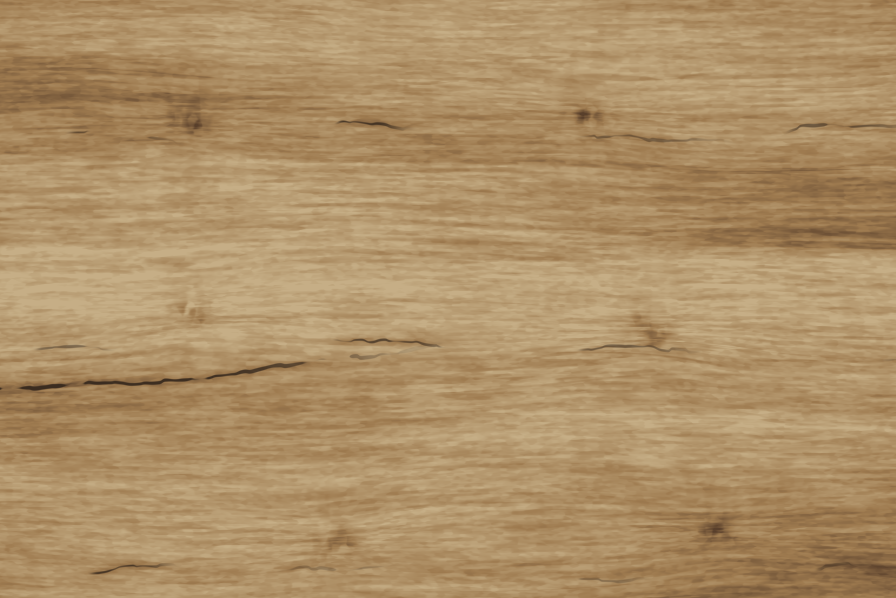
Reproduce this texture procedurally as a WebGL 1 fragment shader.

```glsl
precision highp float;
uniform vec2 u_resolution;

const vec3 DARK_OAK = vec3(0.41, 0.30, 0.20);
const vec3 MID_OAK = vec3(0.62, 0.48, 0.31);
const vec3 PALE_OAK = vec3(0.75, 0.65, 0.49);
const vec3 CRACK_BROWN = vec3(0.20, 0.15, 0.11);
const float ROW_GAP = 0.355;

float hash(vec2 p) {
  return fract(sin(dot(p, vec2(127.1, 311.7))) * 43758.55);
}

// Cellular noise: the tones of nearby cells blended by distance, -0.5 to 0.5
float cellTone(vec2 p) {
  vec2 cell = floor(p);
  float total = 0.0;
  float weights = 0.0;
  for (int j = -1; j <= 1; j++) {
    for (int i = -1; i <= 1; i++) {
      vec2 id = cell + vec2(float(i), float(j));
      vec2 d = id + vec2(hash(id), hash(id + 41.3)) - p;
      float w = exp(-6.0 * dot(d, d));
      total += w * hash(id + 17.7);
      weights += w;
    }
  }
  return total / weights - 0.5;
}

float blot(vec2 p, vec2 center, vec2 size) {
  vec2 d = (p - center) / size;
  return exp(-dot(d, d));
}

// Broad light and dark zones of the board
float boardTone(vec2 p) {
  float t = 0.845;
  t -= 0.33 * blot(p, vec2(1.37, 0.69), vec2(0.60, 0.09));
  t -= 0.33 * blot(p, vec2(0.15, 0.82), vec2(0.36, 0.07));
  t -= 0.25 * blot(p, vec2(0.72, 0.76), vec2(0.25, 0.05));
  t -= 0.27 * blot(p, vec2(1.15, 0.37), vec2(0.42, 0.05));
  t -= 0.18 * blot(p, vec2(0.00, 0.34), vec2(0.40, 0.03));
  t -= 0.32 * blot(p, vec2(1.45, 0.03), vec2(0.50, 0.12));
  t += 0.14 * blot(p, vec2(0.25, 0.50), vec2(0.42, 0.08));
  t += 0.10 * blot(p, vec2(1.00, 0.93), vec2(0.50, 0.10));
  t += 0.08 * blot(p, vec2(0.35, 0.14), vec2(0.50, 0.10));
  float seam = 0.583 + 0.003 * sin(p.x * 5.0);
  t -= 0.14 * smoothstep(seam - 0.005, seam + 0.005, p.y) * (1.0 - smoothstep(0.60, 0.80, p.y));
  return t;
}

// Long thin lines where the noise crosses its middle tone
float grainLines(vec2 p, float thickness) {
  float line = 1.0 - smoothstep(0.0, thickness, abs(cellTone(p)));
  return line * smoothstep(-0.1, 0.25, cellTone(p * vec2(2.0, 0.5) + 31.0));
}

// Returns the sharp split in x and its soft stain in y
vec2 crack(vec2 p, vec2 a, vec2 b, float bend, float width, float pixel) {
  float s = (p.x - a.x) / (b.x - a.x);
  float jag = 0.014 * cellTone(vec2(p.x * 13.0, a.y * 70.0))
            + 0.006 * cellTone(vec2(p.x * 48.0, a.y * 90.0));
  float y = mix(a.y, b.y, s) + bend * sin(3.1416 * clamp(s, 0.0, 1.0)) + jag;
  float d = abs(p.y - y);
  float fade = smoothstep(0.0, 0.12, s) * (1.0 - smoothstep(0.5, 1.0, s));
  float rough = cellTone(vec2(p.x * 34.0, a.y * 60.0));
  float w = width * (1.0 + 1.6 * rough);
  float split = 1.0 - smoothstep(max(w - pixel, 0.0), w + 0.7 * pixel, d);
  split *= smoothstep(-0.42, 0.0, rough);
  return fade * vec2(split, exp(-d * d / 0.00008));
}

vec2 knotCenter(float row, float col) {
  vec2 id = vec2(col, row);
  return vec2(0.12 + 0.70 * col + 0.45 * hash(id + 3.1),
              0.10 + ROW_GAP * row + 0.05 * (hash(id + 8.4) - 0.5));
}

void main() {
  vec2 p = gl_FragCoord.xy / u_resolution.y;
  float aspect = u_resolution.x / u_resolution.y;
  float pixel = 1.0 / u_resolution.y;

  // Grain flow: slow waves, pinched around the knots
  vec2 flow = p;
  flow.y += 0.010 * sin(p.x * 3.1 + p.y * 5.0) + 0.003 * sin(p.x * 8.3 - p.y * 11.0);
  float stain = 0.0;
  for (int row = 0; row < 3; row++) {
    for (int col = 0; col < 2; col++) {
      vec2 c = knotCenter(float(row), float(col));
      flow.y += 0.4 * (p.y - c.y) * blot(p, c, vec2(0.14, 0.06));
      float mottle = 0.5 + cellTone(p * vec2(95.0, 80.0));
      float plume = 0.5 + cellTone(p * vec2(60.0, 24.0));
      stain += 0.80 * mottle * blot(p, c + 0.008 * sin(p.yx * 90.0), vec2(0.026, 0.018));
      stain += 0.24 * plume * blot(p, c + vec2(-0.01, 0.025), vec2(0.05, 0.06));
    }
  }

  // Grain from wide streaks down to pores
  float tone = boardTone(flow);
  float depth = clamp(1.5 - tone, 0.5, 1.1);
  tone += 0.36 * cellTone(flow * vec2(1.1, 9.0));
  tone += 0.26 * depth * cellTone(flow * vec2(1.2, 42.0) + 5.0);
  tone += 0.36 * depth * cellTone(flow * vec2(3.0, 125.0) + 11.0);
  tone += 0.32 * cellTone(flow * vec2(22.0, 210.0) + 23.0);
  tone += 0.20 * cellTone(flow * vec2(90.0, 250.0) + 47.0);
  tone -= 0.16 * depth * grainLines(flow * vec2(0.9, 24.0), 0.06);
  tone -= 0.12 * depth * grainLines(flow * vec2(1.6, 50.0) + 13.0, 0.10);

  // Cracks: one long split, then shorter ones along three rows
  vec2 cracks = crack(p, vec2(-0.15, 0.345), vec2(0.80, 0.440), -0.022, 0.0022, pixel);
  for (int row = 0; row < 3; row++) {
    for (int col = 0; col < 4; col++) {
      vec2 id = vec2(float(col), float(row));
      vec2 a = vec2(0.42 * id.x + 0.22 * hash(id + 2.7),
                    0.045 + ROW_GAP * id.y + 0.05 * (hash(id + 6.2) - 0.3));
      vec2 b = a + vec2(0.12 + 0.26 * hash(id + 9.5), 0.03 * (hash(id + 4.9) - 0.5));
      float strength = 0.25 + 0.75 * hash(id + 12.8);
      cracks = max(cracks, strength * crack(p, a, b, 0.004, 0.0018, pixel));
    }
  }
  tone -= stain + 0.24 * cracks.y;

  // Darker corners
  vec2 edge = 2.0 * p / vec2(aspect, 1.0) - 1.0;
  tone -= 0.07 * dot(edge * edge, edge * edge);

  tone = clamp(tone, -0.15, 1.10);
  vec3 color = tone < 0.5 ? mix(DARK_OAK, MID_OAK, tone * 2.0)
                          : mix(MID_OAK, PALE_OAK, tone * 2.0 - 1.0);
  gl_FragColor = vec4(mix(color, CRACK_BROWN, 0.9 * cracks.x), 1.0);
}
```
